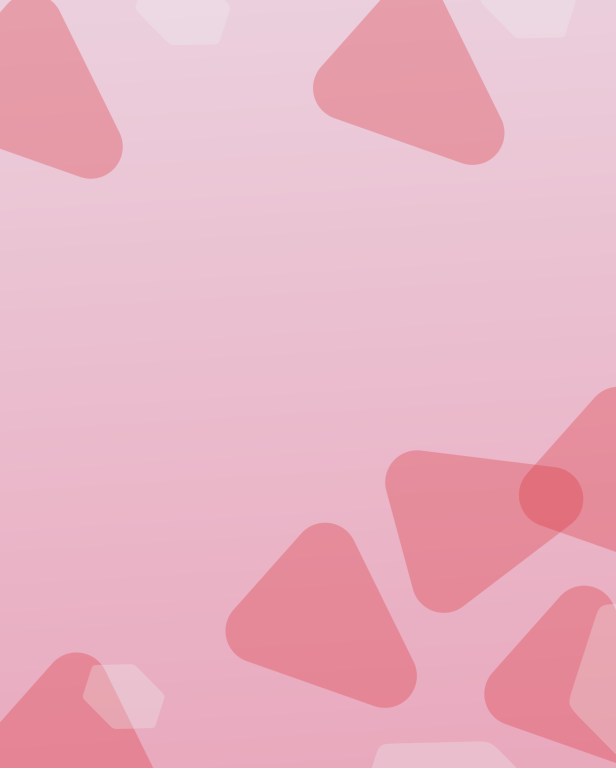
This background is drawn by a Shadertoy shader. Its source:

```glsl
// Soft pink vertical gradient scattered with translucent shapes:
// rounded red triangles below, pale skewed hexagons above.
// Each shape is a distance function, blended with a smooth edge.

const vec3 SKY_PINK   = vec3(0.922, 0.812, 0.866);
const vec3 ROSE_PINK  = vec3(0.914, 0.662, 0.742);
const vec3 RED_GLASS  = vec3(0.86, 0.17, 0.20);
const vec3 PALE_GLASS = vec3(0.93, 0.94, 0.945);
const float GLASS_ALPHA = 0.3;

// Centre x, centre y, heading of the apex (units of canvas height)
const vec3 TRIANGLES[7] = vec3[7](
    vec3(0.420, 0.192, -0.726), vec3(0.534, 0.899, -0.726),
    vec3(0.037, 0.881, -0.726), vec3(0.096, 0.023, -0.726),
    vec3(0.757, 0.110, -0.726), vec3(0.802, 0.369, -0.726),
    vec3(0.613, 0.322, 0.264));

// Centre x, centre y, scale
const vec3 HEXAGONS[5] = vec3[5](
    vec3(0.161, 0.093, 1.0), vec3(0.238, 0.990, 1.16),
    vec3(0.688, 0.999, 1.16), vec3(0.602, -0.078, 2.67),
    vec3(0.906, 0.086, 3.1));

vec2 rotate(vec2 p, float angle) {
    float c = cos(angle), s = sin(angle);
    return vec2(c * p.x - s * p.y, s * p.x + c * p.y);
}

float segmentDistance(vec2 p, vec2 a, vec2 b) {
    vec2 ab = b - a;
    float t = clamp(dot(p - a, ab) / dot(ab, ab), 0.0, 1.0);
    return length(p - a - t * ab);
}

// Isosceles triangle pointing along +x, with rounded corners
float roundedTriangle(vec2 p, float apexX, float baseX, float halfBase, float radius) {
    p.y = abs(p.y);
    vec2 apex = vec2(apexX, 0.0);
    vec2 corner = vec2(baseX, halfBase);
    float d = min(segmentDistance(p, apex, corner),
                  segmentDistance(p, corner, vec2(baseX, 0.0)));
    vec2 side = corner - apex;
    vec2 outward = vec2(side.y, -side.x);
    bool inside = p.x > baseX && dot(p - apex, outward) < 0.0;
    return (inside ? -d : d) - radius;
}

// Hexagon spanned by two vertices; a high norm softens its corners
float skewedHexagon(vec2 p, vec2 vertexA, vec2 vertexB) {
    vec2 uv = inverse(mat2(vertexA, vertexB)) * p;
    vec3 edges = abs(vec3(uv, uv.y - uv.x));
    float peak = max(max(edges.x, edges.y), max(edges.z, 1e-4));
    float norm = peak * pow(dot(pow(edges / peak, vec3(32.0)), vec3(1.0)), 1.0 / 32.0);
    return (norm - 1.0) * 0.85 * length(vertexA);
}

vec3 blendShape(vec3 under, vec3 tint, float dist, float pixel) {
    float coverage = 1.0 - smoothstep(-0.75 * pixel, 0.75 * pixel, dist);
    return mix(under, tint, GLASS_ALPHA * coverage);
}

void mainImage(out vec4 fragColor, in vec2 fragCoord) {
    float pixel = 1.0 / iResolution.y;
    vec2 p = fragCoord * pixel;

    // Slightly tilted backdrop
    float height = clamp(p.y - 0.06 * (p.x - 0.4), 0.0, 1.0);
    vec3 color = mix(ROSE_PINK, SKY_PINK, height);

    // Red triangles; overlaps deepen
    for (int i = 0; i < TRIANGLES.length(); i++) {
        vec3 place = TRIANGLES[i];
        vec2 q = rotate(p - place.xy, -place.z);
        float d = roundedTriangle(q, 0.1085, -0.0543, 0.0664, 0.0417);
        color = blendShape(color, RED_GLASS, d, pixel);
    }

    // Pale hexagons on top
    for (int i = 0; i < HEXAGONS.length(); i++) {
        vec3 place = HEXAGONS[i];
        float d = skewedHexagon(p - place.xy, place.z * vec2(0.054, 0.0013),
                                place.z * vec2(-0.0404, 0.041));
        color = blendShape(color, PALE_GLASS, d, pixel);
    }

    fragColor = vec4(color, 1.0);
}
```
